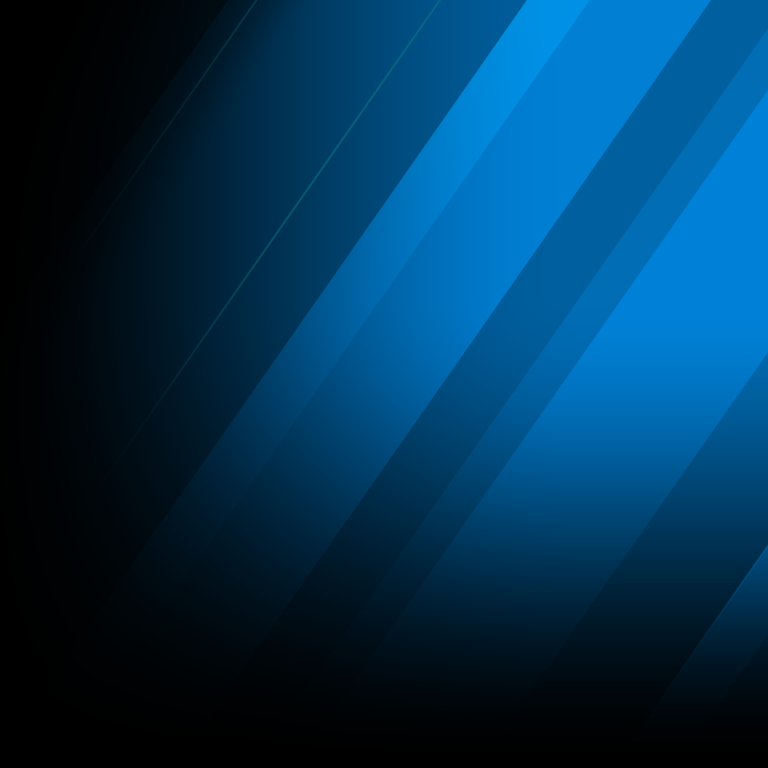
Give the GLSL for this background, as a WebGL 2 fragment shader.

```glsl
#version 300 es
precision highp float;
// Slanted blue panels lit from the upper right, sinking into black at the left and bottom.
// One slanted coordinate selects each panel's brightness; a smooth light field shades
// them all, and thin teal streaks and a glint are laid on top.

#define SLANT 0.70
#define LIGHT_GAIN 0.90
#define LIGHT_LEFT -0.04
#define LIGHT_RIGHT 0.74
#define LIGHT_TOP 0.62
#define STREAK_WIDTH 0.0016
#define BLUE vec3(0.0, 0.60, 1.0)
#define TEAL vec3(0.03, 0.48, 0.52)

uniform vec2 u_resolution;
out vec4 fragColor;

// Panel borders along the slanted axis, and the brightness that starts at each one
const int PANELS = 8;
const float BORDER[PANELS] = float[](0.686, 0.768, 0.926, 1.026, 1.082, 1.321, 1.497, 1.578);
const float LEVEL[PANELS] = float[](1.0, 0.92, 0.69, 0.79, 0.94, 0.79, 1.28, 1.06);

// Anti-aliased step from 0 to 1 at the given border
float edge(float border, float s, float soft) {
    return smoothstep(-soft, soft, s - border);
}

// Thin line with soft sides
float streak(float center, float s, float soft) {
    float d = abs(s - center);
    return 1.0 - smoothstep(0.0, STREAK_WIDTH + soft, d);
}

// Panel brightness: dark ramps on the left, then flat panels
float panelLevel(float s, float soft) {
    float shadow = 0.22 * smoothstep(0.05, 0.30, s);
    float slope = mix(0.36, 0.68, smoothstep(0.28, 0.42, s));
    float level = mix(shadow, slope, edge(0.297, s, soft));
    for (int i = 0; i < PANELS; i++) {
        level = mix(level, LEVEL[i], edge(BORDER[i], s, soft));
    }
    return level;
}

void main() {
    vec2 uv = gl_FragCoord.xy / u_resolution;
    float s = uv.x + SLANT * (1.0 - uv.y);
    float soft = 0.9 / min(u_resolution.x, u_resolution.y);

    // Light field
    float across = smoothstep(LIGHT_LEFT, LIGHT_RIGHT, uv.x);
    float upward = smoothstep(0.0, LIGHT_TOP, uv.y);
    float light = LIGHT_GAIN * across * upward;

    // Panels, with a slightly cyan cast on the brightest bar
    vec3 color = BLUE * light * panelLevel(s, soft);
    float bar = edge(BORDER[0], s, soft) - edge(BORDER[1], s, soft);
    color.g += 0.03 * bar * light * smoothstep(0.5, 1.0, uv.y);

    // Teal streaks, fading toward the lower left
    float fade = smoothstep(0.05, 0.45, uv.x) * smoothstep(0.25, 0.70, uv.y);
    color = mix(color, TEAL, 0.60 * fade * streak(0.573, s, soft));
    color = mix(color, TEAL, 0.40 * fade * streak(0.334, s, soft));

    // Glint on the lower right border
    float glint = streak(BORDER[6], s, soft) * smoothstep(0.08, 0.28, uv.y);
    color += BLUE * 0.12 * glint;

    fragColor = vec4(clamp(color, 0.0, 1.0), 1.0);
}
```
